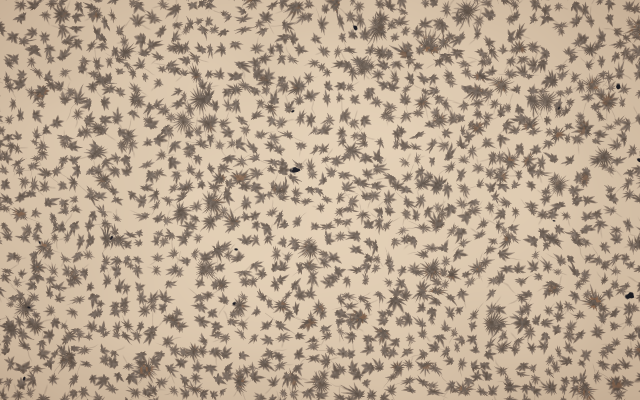
This texture is drawn by a Shadertoy shader. Its source:

```glsl
const float TAU = 6.28319;

vec4 hash(vec2 p) {
    vec4 v = fract(p.xyxy * vec4(.1031, .1030, .0973, .1099));
    v += dot(v, v.wzxy + 33.33);
    return fract((v.xxyz + v.yzzw) * v.zywx);
}

float noise(vec2 p) {
    vec2 i = floor(p), f = fract(p);
    f = f * f * (3. - 2. * f);
    return mix(mix(hash(i).x, hash(i + vec2(1, 0)).x, f.x),
               mix(hash(i + vec2(0, 1)).x, hash(i + vec2(1, 1)).x, f.x), f.y);
}

vec2 rotate(vec2 p, float angle) {
    float c = cos(angle), s = sin(angle);
    return vec2(c * p.x - s * p.y, s * p.x + c * p.y);
}

// Approximate distance to a fan of tapered needles sharing one root
float needleFan(vec2 q, float radius, float needles, vec4 seed) {
    float turn = (atan(q.y, q.x) / TAU + .5) * needles;
    float slot = floor(turn);
    vec4 rnd = hash(vec2(slot, seed.x * 97.));
    float lean = .5 + .5 * cos((slot + .5) / needles * TAU);
    float reach = radius * mix(.5, 1., rnd.x) * mix(1., mix(.3, 1.1, lean), seed.z);
    float angle = (fract(turn) - .5 + (rnd.y - .5) * .2) * TAU / needles;
    vec2 s = length(q) * vec2(cos(angle), sin(angle));
    float t = s.x / reach;
    float halfWidth = 1.75 * radius / needles * (1. - t * t);
    return max(abs(s.y) - halfWidth, s.x - reach);
}

// Scattered crystals: x = coverage, y = needle ridge, z = closeness to a core
vec3 crystals(vec2 p, float cells, float share, vec2 size, float needles, float soft) {
    vec3 result = vec3(0);
    vec2 home = floor(p * cells);
    for (int y = -1; y <= 1; y++)
    for (int x = -1; x <= 1; x++) {
        vec2 cell = home + vec2(x, y);
        vec4 a = hash(cell + cells * 7.3), b = hash(cell + cells * 3.1 + 51.7);
        if (b.w > share) continue;
        vec2 q = p - (cell + .5 + (a.xy - .5) * .75) / cells;
        float radius = mix(size.x, size.y, a.z * a.z * .6 + a.w * .4) / cells;
        q = rotate(q, b.x * TAU);
        float stretch = needles < 12. ? mix(.8, 1.35, b.y) : 1.05;
        q *= vec2(1. / stretch, stretch);
        float d = needleFan(q, radius, needles + floor(b.z * 4.), a);
        float cover = 1. - smoothstep(-soft, soft, d);
        float ridge = smoothstep(0., .0045, -d);
        float core = cover * (1. - smoothstep(.1, .85, length(q) / radius));
        // A faint, out of focus hair sticking out of some crystals
        vec2 hair = rotate(q, a.w * TAU);
        hair.x -= radius * .8;
        float hairCover = (1. - smoothstep(0., .003, abs(hair.y)))
                        * (1. - smoothstep(.3, .85, abs(hair.x) / radius));
        cover = max(cover, .28 * hairCover * step(.55, b.z));
        result = max(result, vec3(cover, ridge, core));
    }
    return result;
}

// Rare opaque dirt specks
float specks(vec2 p, float soft) {
    vec2 cell = floor(p * 6.);
    vec4 h = hash(cell + 19.4);
    vec2 q = rotate(p - (cell + .25 + .5 * h.xy) / 6., h.z * TAU);
    float radius = mix(.003, .009, h.z * h.z);
    float d = length(q * vec2(.8, 1.3)) - radius * (.6 + .8 * noise(p * 160.));
    return (1. - smoothstep(-soft, soft, d)) * step(h.w, .13);
}

void mainImage(out vec4 fragColor, in vec2 fragCoord) {
    vec2 uv = fragCoord / iResolution.xy;
    vec2 p = fragCoord / iResolution.y;
    float soft = max(.0022, .7 / iResolution.y);

    // Slight bending keeps the needles and the spacing irregular
    vec2 bend = vec2(noise(p * 55.), noise(p * 55. + 31.)) - .5;
    vec2 drift = vec2(noise(p * 9. + 7.), noise(p * 9. + 63.)) - .5;
    vec2 w = p + .006 * bend + .022 * drift + 2.;

    vec3 small = crystals(w, 29., .93, vec2(.46, .95), 7., soft);
    vec3 medium = crystals(w, 14., .30, vec2(.36, .62), 11., soft);
    vec3 large = crystals(w, 7., .34, vec2(.24, .42), 21., soft);
    float cover = max(small.x, max(medium.x, large.x));
    float ridge = max(small.y, max(medium.y, large.y));
    float core = max(large.z, medium.z * .7);

    // Cream ground, grey-brown needles, rusty flecks in the big cores
    float grain = noise(p * 190.);
    vec3 ground = vec3(.89, .815, .715) + .025 * (noise(p * 6.) - .5);
    vec3 crystal = mix(vec3(.60, .53, .47), vec3(.47, .42, .38), ridge);
    crystal += .13 * (grain - .5);
    crystal *= 1. - .14 * core;
    float rust = core * smoothstep(.55, .85, noise(p * 150. + 40.))
               * smoothstep(.35, .65, noise(p * 8. + 11.));
    crystal = mix(crystal, vec3(.68, .47, .32), .6 * rust);

    vec3 color = mix(ground, crystal, cover);
    color = mix(color, vec3(.12, .12, .15), specks(p + 3., soft));

    // Lamp falloff, warmer toward the rim
    vec2 rim = (uv - vec2(.5, .52)) * 2.;
    color *= 1. - dot(rim, rim) * vec3(.065, .08, .09);
    fragColor = vec4(color, 1);
}
```
